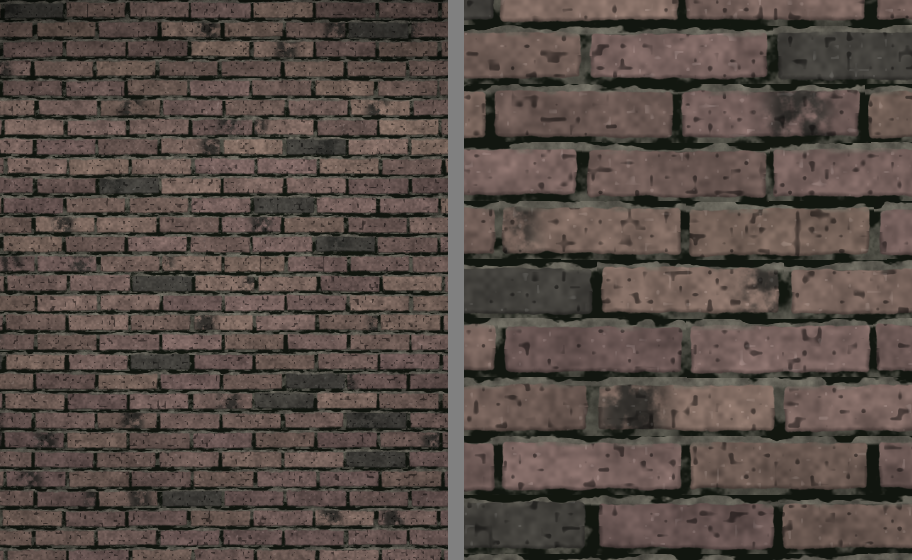
Left: the whole. Right: its middle third, enlarged.
Give the GLSL for this texture, as a Shadertoy shader.

```glsl
// Weathered brick wall in running bond: long, thin bricks with rough edges.
// Each cell holds a jittered rounded box; the gaps are deep shadow, partly
// filled by ragged mortar, and noise adds grain, pits, soot and soft light.

const vec2 PITCH = vec2(0.1116, 0.0349);      // brick spacing, in canvas heights
const vec2 HALF_BRICK = vec2(0.0534, 0.0139);
const vec3 WARM = vec3(0.445, 0.375, 0.335);
const vec3 PLUM = vec3(0.385, 0.315, 0.305);
const vec3 CHARCOAL = vec3(0.215, 0.215, 0.20);
const vec3 MORTAR = vec3(0.37, 0.36, 0.325);
const vec3 SHADOW = vec3(0.065, 0.08, 0.057);

float hash(vec2 p) {
    vec3 q = fract(vec3(p.xyx) * 0.1031);
    q += dot(q, q.yzx + 33.33);
    return fract((q.x + q.y) * q.z);
}

float noise(vec2 p) {
    vec2 i = floor(p), f = fract(p);
    f = f * f * (3.0 - 2.0 * f);
    return mix(mix(hash(i), hash(i + vec2(1, 0)), f.x),
               mix(hash(i + vec2(0, 1)), hash(i + vec2(1, 1)), f.x), f.y);
}

float fbm(vec2 p) {
    float sum = 0.0, amp = 0.5;
    for (int i = 0; i < 4; i++) {
        sum += amp * noise(p);
        p = p * 2.03 + 17.0;
        amp *= 0.5;
    }
    return sum / 0.9375;
}

float roundedBox(vec2 p, vec2 halfSize, float radius) {
    vec2 q = abs(p) - halfSize + radius;
    return length(max(q, 0.0)) + min(max(q.x, q.y), 0.0) - radius;
}

// Clay colour of one brick, with fired tint, soot patch, grain and pits.
vec3 brickColor(vec2 p, vec2 local, vec2 id) {
    vec3 col = mix(WARM, PLUM, clamp(hash(id + 3.1) * 0.9 + p.y * 0.3, 0.0, 1.0));
    col *= 0.9 + 0.2 * hash(id + 7.7);

    float burnt = step(0.93, hash(id + 21.3));
    col = mix(col, CHARCOAL, 0.9 * burnt);

    float sootX = (hash(id + 31.0) - 0.5) * PITCH.x;
    float soot = 1.0 - smoothstep(0.008, 0.03, abs(local.x - sootX));
    soot *= step(0.82, hash(id + 41.0)) * smoothstep(0.25, 0.65, fbm(p * 110.0));
    col = mix(col, CHARCOAL * 0.65, 0.85 * soot);

    float grain = noise(p * 260.0) - 0.5;
    col *= 1.0 + 0.22 * grain + 0.45 * (fbm(p * 65.0) - 0.5);
    float pits = smoothstep(0.77, 0.95, noise(p * 230.0 + 50.0));
    float grit = smoothstep(0.84, 0.98, noise(p * 280.0 + 90.0));
    return col * (1.0 - 0.45 * pits) + 0.07 * grit;
}

// Ragged mortar: a ledge above the brick and patches in the upright joints.
float mortarMask(vec2 p, float above, float px) {
    float ledge = 0.0055 * smoothstep(0.22, 0.75, fbm(p * vec2(55.0, 90.0)));
    float lip = 1.0 - smoothstep(ledge - px, ledge + px, above);
    float patches = smoothstep(0.45, 0.65, fbm(p * 75.0 + 9.0));
    return lip * mix(patches * 0.75, 1.0, smoothstep(-0.002, 0.0, above));
}

// Broad daylight: brightest in the upper middle, dim at top, sides and base.
float wallLight(vec2 p, float aspect) {
    float side = abs(p.x / aspect - 0.5);
    float fall = smoothstep(0.0, 0.25, p.y) * (1.0 - 0.28 * smoothstep(0.25, 1.0, p.y));
    return 0.82 + 0.27 * fall - 0.45 * side * side + 0.16 * (fbm(p * 4.0) - 0.5);
}

void mainImage(out vec4 fragColor, in vec2 fragCoord) {
    float px = 1.0 / iResolution.y;
    float aspect = iResolution.x * px;
    vec2 p = vec2(fragCoord.x, iResolution.y - fragCoord.y) * px;  // y runs down

    // Find the brick cell; alternate courses shift by half a brick.
    vec2 bent = p;
    bent.y += 0.002 * (noise(p * vec2(7.0, 4.0)) - 0.5);
    float row = floor(bent.y / PITCH.y);
    float shift = 0.0065 + 0.5 * PITCH.x * mod(row, 2.0);
    bent.x -= shift + 0.009 * (hash(vec2(row, 5.0)) - 0.5);
    vec2 id = vec2(floor(bent.x / PITCH.x), row) + 60.0;
    vec2 local = (fract(bent / PITCH) - 0.5) * PITCH;

    // Jitter placement, tilt and size, then roughen the outline.
    vec2 jitter = vec2(hash(id), hash(id + 11.0)) - 0.5;
    vec2 q = local - vec2(0.0, 0.0008) - jitter * vec2(0.002, 0.0014);
    q.y += q.x * 0.018 * (hash(id + 17.0) - 0.5);
    vec2 halfSize = HALF_BRICK - vec2(0.0014, 0.0008) * hash(id + 23.0);
    float rough = 0.0026 * (fbm(p * 120.0) - 0.5) + 0.0012 * (noise(p * 45.0) - 0.5);
    float d = roundedBox(q, halfSize, 0.0022) + rough;
    float above = -q.y - halfSize.y;

    // Shadowed gap, mortar, then the brick face with worn edges.
    vec3 mortar = MORTAR * (0.55 + 0.75 * fbm(p * 150.0 + 30.0));
    vec3 col = mix(SHADOW, mortar, mortarMask(p, above, px));
    vec3 face = brickColor(p, q, id);
    face *= 1.0 - 0.3 * smoothstep(-0.0028, 0.0, d) * step(0.0, q.y);
    float smear = smoothstep(-0.0035, 0.0, above) * smoothstep(0.5, 0.7, fbm(p * 60.0 + 70.0));
    face = mix(face, mortar * 1.1, 0.65 * smear);
    col = mix(face, col, smoothstep(-px, px, d));

    fragColor = vec4(col * wallLight(p, aspect), 1.0);
}
```
